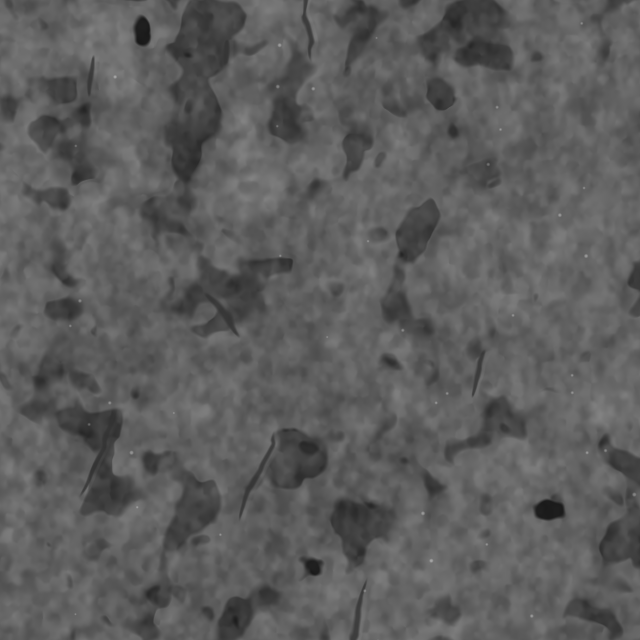
A WebGL 1 fragment shader for this texture:

```glsl
precision highp float;
// Weathered grey stone: soft mottled grain, dark stains, pits, thin cracks and pale specks.
uniform vec2 u_resolution;

#define BASE_TONE 0.387
#define GRAIN_CONTRAST 1.0
#define STAIN_DEPTH 0.13
#define STAIN_CENTRE vec2(0.27, 0.80)
#define STAIN_SPREAD vec2(0.34, 0.36)
#define STAIN_LEVEL 0.64
#define PIT_TONE 0.11
#define PIT_CHANCE 0.16
#define CRACK_CHANCE 0.32
#define CRACK_TONE 0.20
#define SPECK_CHANCE 0.05

vec3 hash3(vec2 cell) {
  vec3 k = vec3(dot(cell, vec2(127.1, 311.7)),
                dot(cell, vec2(269.5, 183.3)),
                dot(cell, vec2(419.2, 371.9)));
  return fract(sin(k) * 43758.55);
}

// Cellular noise: random shades of jittered points, blended by distance.
float softCells(vec2 p) {
  vec2 id = floor(p);
  float sum = 0.0, total = 0.0001;
  for (int y = -1; y <= 1; y++) {
    for (int x = -1; x <= 1; x++) {
      vec2 cell = id + vec2(x, y);
      vec3 rnd = hash3(cell);
      vec2 d = p - cell - 0.15 - 0.7 * rnd.xy;
      float w = max(0.0, 1.0 - dot(d, d) / 1.32);
      w *= w * w;
      sum += w * rnd.z;
      total += w;
    }
  }
  return sum / total;
}

// Coverage of scattered round dots; radii are in cell units.
float dots(vec2 p, float chance, float rMin, float rMax, float soft) {
  vec2 id = floor(p);
  float cover = 0.0;
  for (int y = -1; y <= 1; y++) {
    for (int x = -1; x <= 1; x++) {
      vec2 cell = id + vec2(x, y);
      vec3 rnd = hash3(cell + 57.0);
      float r = mix(rMin, rMax, fract(rnd.z * 91.7));
      float d = length(p - cell - rnd.xy);
      float dotCover = 1.0 - smoothstep(r - soft, r + soft, d);
      cover = max(cover, dotCover * step(rnd.z, chance));
    }
  }
  return cover;
}

// Steep tapering cracks: x is the dark line, y the pale lip beside it.
vec2 cracks(vec2 p) {
  vec2 id = floor(p);
  vec2 cover = vec2(0.0);
  for (int y = -1; y <= 1; y++) {
    for (int x = -1; x <= 1; x++) {
      vec2 cell = id + vec2(x, y);
      vec3 rnd = hash3(cell + 113.0);
      float lean = (fract(rnd.z * 37.3) - 0.5) * 1.3;
      vec2 axis = vec2(sin(lean), cos(lean));
      float halfLength = mix(0.12, 0.42, fract(rnd.z * 71.9));
      vec2 d = p - cell - rnd.xy;
      float along = dot(d, axis) / halfLength;
      float across = dot(d, vec2(axis.y, -axis.x));
      float taper = max(0.0, 1.0 - along * along);
      float width = 0.022 * taper;
      float line = 1.0 - smoothstep(width * 0.3, width + 0.012, abs(across));
      float lip = 1.0 - smoothstep(0.005, 0.025, abs(across - 0.035));
      float present = step(rnd.z, CRACK_CHANCE) * smoothstep(0.0, 0.4, taper);
      cover = max(cover, vec2(line, lip) * present);
    }
  }
  return cover;
}

void main() {
  vec2 uv = gl_FragCoord.xy / min(u_resolution.x, u_resolution.y);

  // Layered sines and fine cells roughen every outline.
  vec2 warp = 0.008 * sin(uv.yx * vec2(31.0, 27.0) + 2.0 * sin(uv * 17.0));
  vec2 ragged = vec2(softCells(uv * 42.0), softCells(uv * 42.0 + 19.0)) - 0.5;
  vec2 p = uv + warp + 0.018 * ragged;

  // Mottled grain from broad clouds down to fine grit.
  float grain = 0.06 * (softCells(p * 9.0) - 0.5)
              + 0.07 * (softCells(p * 22.0 + 7.0) - 0.5)
              + 0.10 * (softCells(uv * vec2(54.0, 46.0) + 13.0) - 0.5)
              + 0.08 * (softCells(uv * vec2(104.0, 92.0) + 29.0) - 0.5);
  float tone = BASE_TONE + GRAIN_CONTRAST * grain;

  // Dark stains gather around one area, with pale crust between them.
  vec2 q = (uv - STAIN_CENTRE) / STAIN_SPREAD;
  float nearness = exp(-dot(q, q));
  float stainField = 0.6 * softCells(p * vec2(15.0, 10.0) + 3.0)
                   + 0.4 * softCells(p * 32.0 + 41.0);
  float stain = smoothstep(STAIN_LEVEL, STAIN_LEVEL + 0.12, stainField + 0.12 * nearness);
  tone -= STAIN_DEPTH * stain;
  tone += 0.05 * nearness * (1.0 - smoothstep(0.28, 0.42, stainField));

  // Small dark chips, deep pits, cracks and bright mineral specks.
  tone -= 0.09 * dots(p * 20.0, 0.09, 0.08, 0.24, 0.09);
  vec2 crack = cracks((uv + 0.7 * warp + 0.007 * ragged) * 5.0);
  tone += 0.05 * crack.y * softCells(uv * 30.0);
  tone = mix(tone, CRACK_TONE, 0.8 * crack.x);
  float pit = dots((p + 0.012 * ragged) * 5.0 + 2.0, PIT_CHANCE, 0.05, 0.13, 0.025);
  tone = mix(tone, PIT_TONE + 0.3 * grain, pit);
  tone += 0.20 * dots(uv * 34.0 + 5.0, SPECK_CHANCE, 0.03, 0.09, 0.06);

  gl_FragColor = vec4(vec3(clamp(tone, 0.0, 1.0)), 1.0);
}
```
